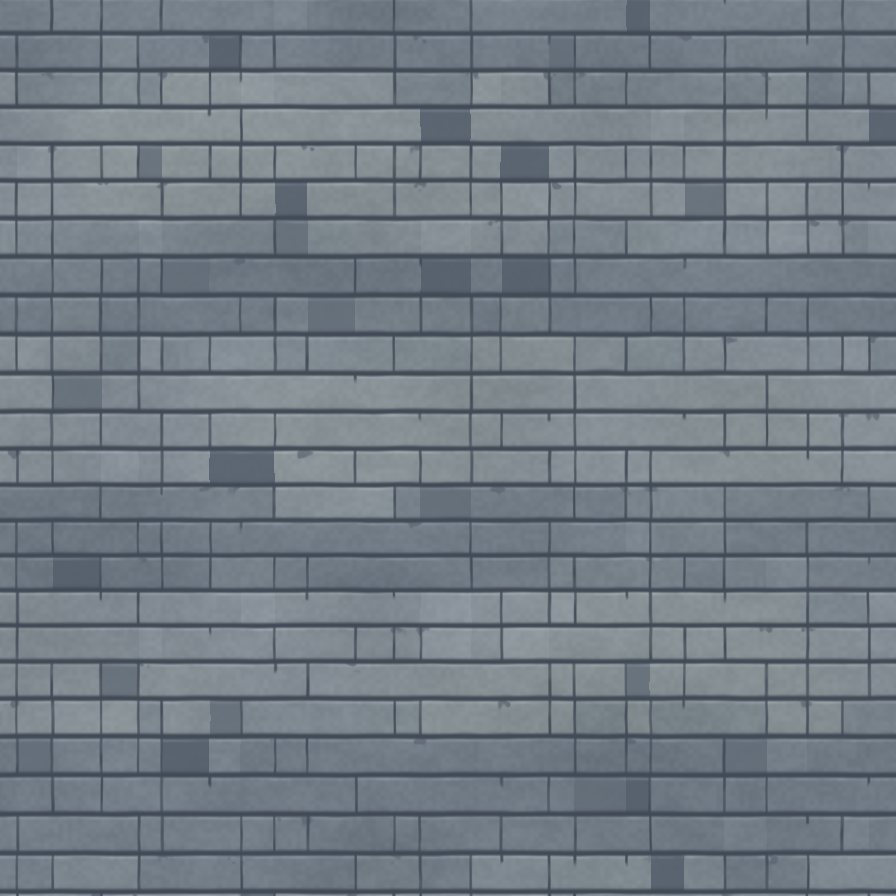
Write a Shadertoy shader that draws this texture.

```glsl
// Weathered blue-grey brick wall: 24 courses with irregular joints, chips and dark bricks.

const float TAU = 6.28318;

float hash(vec2 p) {
    vec3 q = fract(vec3(p.xyx) * 0.1031);
    q += dot(q, q.yzx + 33.33);
    return fract((q.x + q.y) * q.z);
}

float noise(vec2 p) {
    vec2 i = floor(p), f = fract(p);
    f = f * f * (3.0 - 2.0 * f);
    return mix(mix(hash(i), hash(i + vec2(1, 0)), f.x),
               mix(hash(i + vec2(0, 1)), hash(i + vec2(1, 1)), f.x), f.y);
}

// Joints share columns across the wall, with a slight shift in each course
float jointX(float i, float row) {
    return i + 0.2 + 0.56 * hash(vec2(i + 5.0, 71.0)) + 0.04 * hash(vec2(i, row + 140.0));
}

bool hasJoint(float i, float row) {
    float chance = 0.12 + 0.42 * hash(vec2(i, 33.0)) + 0.28 * hash(vec2(row, 57.0));
    return hash(vec2(i + 11.0, row + 9.0)) < chance;
}

void mainImage(out vec4 fragColor, in vec2 fragCoord) {
    vec2 uv = fragCoord / iResolution.xy;
    vec2 p = 24.0 * vec2(uv.x, 1.0 - uv.y);
    float aa = 24.0 / iResolution.y;

    // Courses of gently varying height, with slightly wavering edges
    float y = p.y + 0.133 - 0.086 * cos(TAU * p.y / 12.0) - 0.094 * cos(TAU * (p.y - 9.0) / 24.0);
    y += 0.02 * (noise(p * vec2(1.3, 0.7)) - 0.5);
    float x = p.x + 0.02 * (noise(p * vec2(0.8, 2.5) + 40.0) - 0.5);
    float row = floor(y), f = y - row;

    // Column cell, and the brick that starts at the nearest joint to the left
    float cell = floor(x);
    if (x < jointX(cell, row)) cell -= 1.0;
    float brick = cell;
    for (int k = 0; k < 8; k++) {
        if (hasJoint(brick, row)) break;
        brick -= 1.0;
    }

    // Face tint: bands of courses, then bricks, then mottling
    float band = 0.5 + 0.5 * cos(TAU * (row - 4.0) / 6.8) - 0.45 * smoothstep(18.0, 21.0, row);
    float light = smoothstep(0.05, 0.6, band + 0.4 * (hash(vec2(brick, row + 200.0)) - 0.5));
    vec3 pale = mix(vec3(0.522, 0.557, 0.59), vec3(0.522, 0.56, 0.572), noise(p * 0.25 + 7.0));
    vec3 col = mix(vec3(0.435, 0.478, 0.518), pale, light);
    col += 0.06 * (noise(p * 0.3 + 15.0) - 0.5);
    col += 0.025 * (noise(p * vec2(1.5, 2.5)) - 0.5) + 0.03 * (noise(p * 8.0) - 0.5);

    // Scattered dark and faded cells
    float patchPick = hash(vec2(cell + 31.0, row + 300.0));
    if (patchPick < 0.024) col = mix(col, vec3(0.33, 0.37, 0.42), 0.85);
    else if (patchPick < 0.042) col = mix(col, vec3(0.385, 0.425, 0.47), 0.8);
    else if (patchPick > 0.96) col += 0.025;

    // Lit upper edge and shaded lower edge
    float lit = smoothstep(0.05, 0.1, f) * (1.0 - smoothstep(0.1, 0.18, f));
    col += 0.055 * lit * (0.3 + noise(p * vec2(2.0, 1.0) + 90.0));
    col -= 0.02 * smoothstep(0.78, 0.95, f);

    // Upright joints, some worn thin, with partial cracks and chips
    float upright = 0.0, chip = 0.0;
    for (float k = -1.0; k <= 2.0; k++) {
        float i = cell + k, jx = jointX(i, row);
        float pick = hash(vec2(i + 60.0, row + 400.0));
        float width = 0.038 + 0.022 * hash(vec2(i, row + 500.0));
        float line = 1.0 - smoothstep(0.2 * width, width + 0.5 * aa, abs(x - jx));
        if (!hasJoint(i, row))
            line *= pick < 0.12 ? 1.0 - smoothstep(0.25, 0.45, f + 0.2 * noise(p * 6.0)) : 0.0;
        float wear = 0.65 + 0.35 * noise(vec2(i * 7.0 + 3.0, p.y * 3.0));
        upright = max(upright, line * wear);
        if (pick > 0.9) {
            vec2 d = vec2(x - jx - 0.3 * (hash(vec2(i, row + 600.0)) - 0.5), f - 0.1);
            float r = length(d * vec2(1.0, 1.2)) + 0.26 * (noise(p * 8.0) - 0.5);
            chip = max(chip, 1.0 - smoothstep(0.06, 0.16 + aa, r));
        }
    }
    col = mix(col, vec3(0.36, 0.39, 0.44), 0.7 * chip);
    col = mix(col, vec3(0.27, 0.30, 0.35), upright);

    // Dark bed joints that fade softly into the bricks, more so on the upper side
    float bed = min(f, 1.0 - f);
    float rim = (f > 0.5 ? 0.115 : 0.085) + 0.02 * (noise(p * vec2(2.0, 0.5) + 20.0) - 0.5);
    float depth = 1.0 - smoothstep(0.015, rim + 0.5 * aa, bed);
    col = mix(col, vec3(0.26, 0.29, 0.34), depth);

    fragColor = vec4(col, 1.0);
}
```
